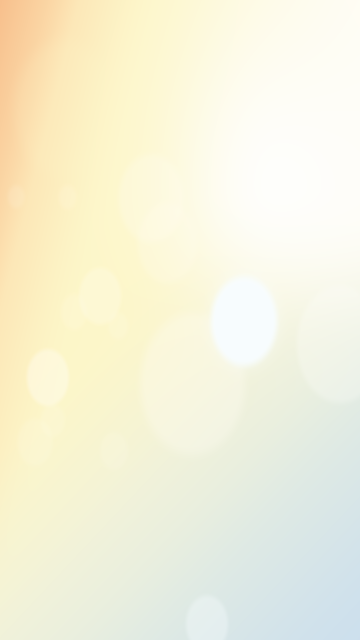
Reproduce this background procedurally as a Shadertoy shader.

```glsl
#define ORANGE vec3(0.97, 0.75, 0.55)
#define PEACH vec3(0.99, 0.89, 0.70)
#define YELLOW vec3(0.99, 0.965, 0.785)
#define IVORY vec3(0.95, 0.95, 0.85)
#define SAGE vec3(0.89, 0.925, 0.885)
#define SKY vec3(0.80, 0.875, 0.93)
#define WARM_WHITE vec3(1.0, 0.99, 0.955)
#define GLOW_WHITE vec3(0.995, 0.995, 0.985)
#define ICE_WHITE vec3(0.97, 0.99, 1.0)
#define GLOW_CENTER vec2(0.77, 0.71)
#define DISC_SQUASH 0.76
#define FAINT_DISCS 7

// Two pseudo-random values from one index
vec2 hash21(float n) {
    vec3 p = fract(vec3(n) * vec3(0.1031, 0.1030, 0.0973));
    p += dot(p, p.yzx + 33.33);
    return fract((p.xx + p.yz) * p.zy);
}

// Coverage of a soft oval; radius and blur are fractions of the width
float disc(vec2 uv, vec2 center, float radius, float blur) {
    float d = length((uv - center) / vec2(1.0, DISC_SQUASH));
    return 1.0 - smoothstep(radius - blur, radius + blur, d);
}

// Warm corner flowing into a cool opposite corner
vec3 diagonalGradient(vec2 uv) {
    float down = 1.0 - uv.y;
    float warm = uv.x + 0.45 * down;
    float cool = 0.6 * uv.x + down;
    vec3 color = mix(ORANGE, PEACH, clamp(warm / 0.22, 0.0, 1.0));
    color = mix(color, YELLOW, smoothstep(0.12, 0.45, warm));
    color = mix(color, IVORY, smoothstep(0.65, 1.05, cool));
    color = mix(color, SAGE, smoothstep(0.9, 1.3, cool));
    return mix(color, SKY, smoothstep(1.1, 1.65, cool));
}

// Pale upper right side with a broad white glow
vec3 addGlow(vec3 color, vec2 uv) {
    float wash = smoothstep(0.35, 1.1, uv.x) * smoothstep(0.45, 0.7, uv.y);
    color = mix(color, WARM_WHITE, wash);
    vec2 q = uv - GLOW_CENTER;
    q /= vec2(q.x < 0.0 ? 0.29 : 0.42, q.y < 0.0 ? 0.18 : 0.27);
    return mix(color, GLOW_WHITE, exp(-dot(q, q)));
}

void mainImage(out vec4 fragColor, in vec2 fragCoord) {
    vec2 uv = fragCoord / iResolution.xy;
    vec3 color = addGlow(diagonalGradient(uv), uv);

    // Small faint discs scattered over the warm side
    for (int i = 0; i < FAINT_DISCS; i++) {
        vec2 rnd = hash21(float(i) + 3.0);
        vec2 center = vec2(0.04 + 0.5 * rnd.x, 0.28 + 0.5 * rnd.y);
        float radius = mix(0.022, 0.05, hash21(float(i) + 41.0).x);
        color = mix(color, WARM_WHITE, 0.13 * disc(uv, center, radius, 0.008));
    }

    // Large translucent discs
    color = mix(color, YELLOW, 0.15 * disc(uv, vec2(0.18, 0.83), 0.14, 0.025));
    color = mix(color, WARM_WHITE, 0.25 * disc(uv, vec2(0.42, 0.69), 0.09, 0.012));
    color = mix(color, WARM_WHITE, 0.20 * disc(uv, vec2(0.465, 0.62), 0.082, 0.012));
    color = mix(color, WARM_WHITE, 0.32 * disc(uv, vec2(0.535, 0.40), 0.145, 0.018));
    color = mix(color, GLOW_WHITE, 0.28 * disc(uv, vec2(0.945, 0.462), 0.12, 0.01));

    // Medium discs
    color = mix(color, WARM_WHITE, 0.25 * disc(uv, vec2(0.278, 0.537), 0.058, 0.007));
    color = mix(color, WARM_WHITE, 0.42 * disc(uv, vec2(0.133, 0.41), 0.058, 0.007));
    color = mix(color, ICE_WHITE, 0.35 * disc(uv, vec2(0.575, 0.025), 0.058, 0.008));

    // Bright focal disc with a thin halo
    vec2 focus = vec2(0.678, 0.498);
    color = mix(color, ICE_WHITE, 0.3 * disc(uv, focus, 0.1, 0.03));
    color = mix(color, ICE_WHITE, 0.95 * disc(uv, focus, 0.091, 0.012));

    fragColor = vec4(color, 1.0);
}
```
